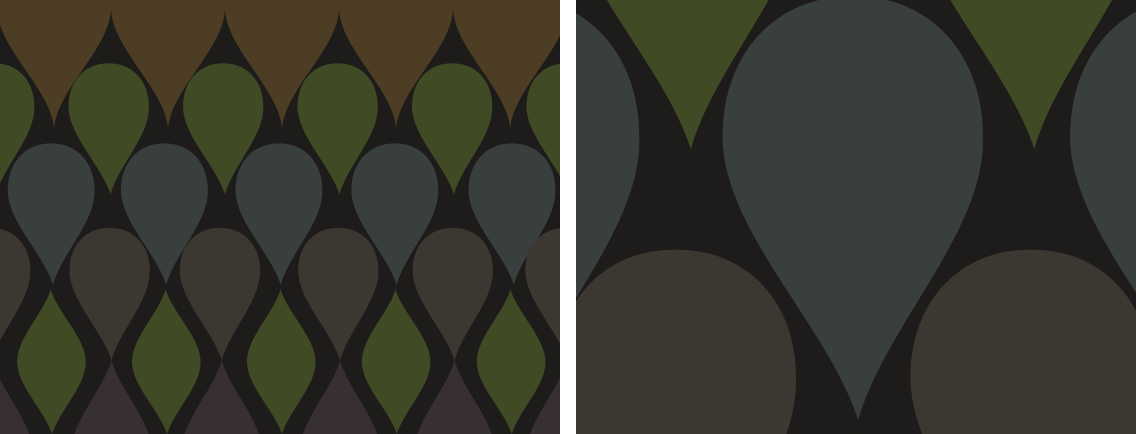
Left, the full canvas; right, a detail of the centre.
Give the GLSL for this pattern, as a Shadertoy shader.

```glsl
// Staggered rows of teardrops and pointed leaves in muted colours on near-black.
// Each row repeats one outline: a cubic taper to a point, closed by a rounded
// cap or a second taper, with columns that drift slightly off the even pitch.

const float TAU = 6.2831853;

// Half width of a taper: 1 at the wide end, 0 at the tip, negative beyond it.
float taper(float t, float pinch) {
    return t < 1.0 ? 1.0 - t * t * (1.0 + pinch - pinch * t) : 1.0 - t;
}

// Pointed tail below the widest level, q.y running downwards.
float tail(vec2 q, float halfWidth, float len, float pinch) {
    float t = max(q.y / len, 0.0);
    return (abs(q.x) - halfWidth * taper(t, pinch)) * 0.85;
}

// Teardrop with a superellipse cap and a tail that leans a little to the right.
float drop(vec2 q, float halfWidth, float cap, float len) {
    if (q.y < 0.0) {
        vec2 e = pow(abs(q) / vec2(halfWidth, cap), vec2(2.15));
        return (pow(e.x + e.y, 1.0 / 2.15) - 1.0) * halfWidth;
    }
    q.x -= 2.5 * min(q.y / len, 1.0);
    return tail(q, halfWidth, len, 1.35);
}

// Leaf pointed at both ends.
float leaf(vec2 q, float halfWidth, float len) {
    q.x -= 1.0 * clamp(q.y / len, -1.0, 1.0);
    return tail(vec2(q.x, abs(q.y)), halfWidth, len, 1.35);
}

// Index of the nearest column.
float column(float x, float first, float pitch) {
    return round((x - first) / pitch);
}

void paint(inout vec3 color, vec3 ink, float d, float pixel) {
    color = mix(color, ink, smoothstep(0.6 * pixel, -0.6 * pixel, d));
}

void mainImage(out vec4 fragColor, in vec2 fragCoord) {
    // Layout space: 768 wide, 596 high, y downwards
    vec2 p = fragCoord / iResolution.xy;
    p = vec2(p.x, 1.0 - p.y) * vec2(768.0, 596.0);
    float pixel = 768.0 / iResolution.x;

    vec3 green = vec3(0.252, 0.290, 0.145);
    vec3 color = vec3(0.115, 0.110, 0.102);

    // Brown points hanging from a solid band
    float k = column(p.x, 74.0, 156.4);
    float d = tail(p - vec2(74.0 + 156.4 * k, 10.0), 78.2, 166.0, 1.8);
    paint(color, vec3(0.300, 0.240, 0.140), min(d, p.y - 10.0), pixel);

    // Green drops
    k = column(p.x, -8.0, 157.0);
    d = drop(p - vec2(-8.0 + 157.0 * k, 147.0), 55.0, 60.0, 120.0);
    paint(color, green, d, pixel);

    // Slate drops, spread towards both sides
    k = column(p.x, 69.0, 158.0);
    float drift = 0.9 * (k - 2.0) * (k - 2.0) - 2.5;
    d = drop(p - vec2(69.0 + 158.0 * k + drift, 262.0), 59.5, 65.0, 129.0);
    paint(color, vec3(0.222, 0.246, 0.236), d, pixel);

    // Grey drops with uneven spacing, and the purple points below their tips
    k = column(p.x, -13.0, 157.8);
    drift = 2.0 - 3.5 * cos(TAU * 0.4 * (k - 2.2));
    vec2 q = p - vec2(-13.0 + 157.8 * k + drift, 372.0);
    d = drop(q, 55.0, 59.0, 123.0);
    paint(color, vec3(0.235, 0.219, 0.192), d, pixel);
    d = tail(vec2(q.x - 2.5, 248.0 - q.y), 55.0, 125.0, 1.35);
    paint(color, vec3(0.216, 0.186, 0.200), d, pixel);

    // Green leaves
    k = column(p.x, 70.5, 157.6);
    d = leaf(p - vec2(70.5 + 157.6 * k, 497.0), 47.0, 99.5);
    paint(color, green, d, pixel);

    fragColor = vec4(color, 1.0);
}
```
